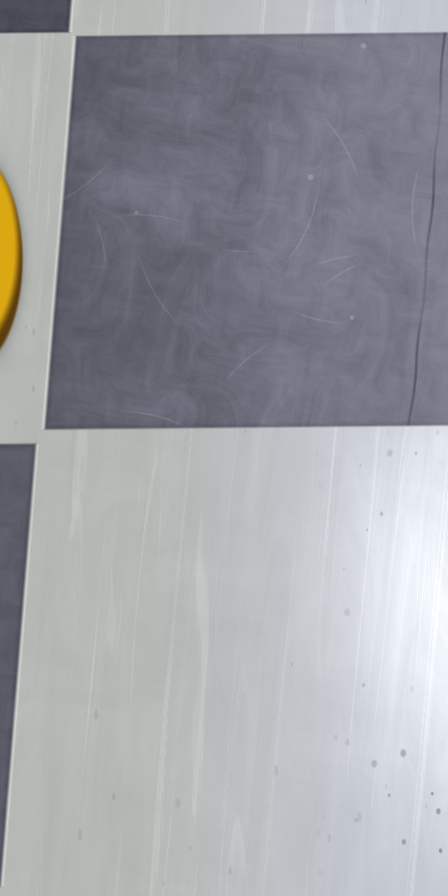
A Shadertoy shader for this texture:

```glsl
float hash(vec2 p) {
    return fract(sin(dot(p, vec2(41.3, 289.1))) * 4375.85);
}

// Layered sines, turned and warped at each octave; about -1 to 1
float mottle(vec2 p) {
    float sum = 0.0, amp = 0.5;
    for (int i = 0; i < 6; i++) {
        p = mat2(0.8, 0.6, -0.6, 0.8) * p * 1.6 + 1.7;
        p += 0.8 * sin(p.yx * 1.3 + float(i));
        sum += amp * sin(p.x) * sin(p.y);
        amp *= 0.75;
    }
    return sum;
}

// Sparse dots of random size, scattered one per cell
float specks(vec2 p, float density) {
    vec2 cell = floor(p);
    float dots = 0.0;
    for (int j = -1; j <= 1; j++)
    for (int i = -1; i <= 1; i++) {
        vec2 c = cell + vec2(i, j);
        vec2 center = c + vec2(hash(c), hash(c + 7.3));
        float radius = 0.08 + 0.17 * hash(c + 3.1);
        float dotMask = 1.0 - smoothstep(radius * 0.4, radius, length(p - center));
        dots = max(dots, dotMask * step(hash(c + 11.9), density));
    }
    return dots;
}

// Faint hairlines at random places and angles
float scratches(vec2 p) {
    float lines = 0.0;
    for (int i = 0; i < 14; i++) {
        vec2 seed = vec2(i, 5.0);
        vec2 d = p - vec2(hash(seed), 0.1 + 0.85 * hash(seed + 2.0));
        float angle = 6.28 * hash(seed + 4.0);
        d = mat2(cos(angle), sin(angle), -sin(angle), cos(angle)) * d;
        float reach = 0.04 + 0.1 * hash(seed + 6.0);
        d.y += d.x * d.x * 1.5;
        lines += (1.0 - smoothstep(0.0, 0.004, abs(d.y))) * (1.0 - smoothstep(0.3, 1.0, abs(d.x) / reach));
    }
    return lines;
}

void mainImage(out vec4 fragColor, in vec2 fragCoord) {
    vec2 uv = fragCoord / iResolution.xy;
    float down = 1.0 - uv.y;
    vec2 q = vec2(uv.x, 2.0 * down);
    float soft = 0.002 + 1.0 / iResolution.x;

    // Checker grid in mild perspective
    float tilted = down + 0.005 * uv.x;
    vec2 grid = vec2((uv.x - 0.168 + 0.16 * down) / 1.1,
                     2.403 * (tilted - 0.039) / (1.0 + 0.16 * tilted));
    vec2 tile = floor(grid);
    float isDark = 1.0 - mod(tile.x + tile.y, 2.0);

    // Dark tiles sit slightly inside their cells
    vec2 inset = vec2(0.009, 0.004 + 0.024 * down);
    vec2 side = (abs(fract(grid) - 0.5) - 0.5) * vec2(1.1, 0.95) + inset;
    float edge = max(side.x, side.y);
    float darkMask = isDark * (1.0 - smoothstep(-soft, soft, edge));

    // Pale tiles: cool sheen on the right, with fine lengthwise streaks
    float cloud = mottle(q * 7.0);
    float streak = mottle(vec2(q.x * 24.0 + q.y * 2.0, q.y * 2.5));
    vec3 pale = mix(vec3(0.71, 0.72, 0.705), vec3(0.76, 0.775, 0.81), smoothstep(0.2, 0.95, uv.x));
    vec2 glare = (q - vec2(1.03, 1.33)) / vec2(0.25, 0.44);
    float sheen = exp(-dot(glare, glare)) * step(0.5, grid.y);
    pale += vec3(0.21, 0.21, 0.2) * sheen;
    pale += 0.012 * cloud + streak * (0.012 + 0.03 * sheen);

    // Scuffs gather where the floor shines
    float wear = smoothstep(0.65, 1.0, uv.x) * smoothstep(0.9, 1.1, q.y);
    pale -= 0.22 * specks(q * vec2(26.0, 20.0), 0.13) * wear;
    pale -= 0.05 * specks(q * vec2(32.0, 14.0) + 9.0, 0.06);
    pale += 0.04 * smoothstep(0.35, 0.9, mottle(vec2(q.x * 34.0 + q.y * 3.0, q.y * 1.3) + 4.0));

    // Dark tiles: mottled slate, lighter towards the middle and right
    float grain = mottle(q * 30.0);
    float lift = smoothstep(0.05, 0.95, uv.x * 0.8 + 0.14 + 0.2 * cloud - 0.25 * abs(q.y - 0.45));
    vec3 slate = mix(vec3(0.36, 0.36, 0.41), vec3(0.5, 0.5, 0.56), lift);
    slate += 0.022 * grain + 0.05 * scratches(q);
    slate += 0.1 * specks(q * 18.0, 0.03);
    slate -= 0.06 * step(tile.x, -0.5) * step(tile.y, -0.5);

    // Long broken crack down the right of the dark tile
    float fall = (q.y - 0.1) / 0.75;
    float crack = abs(uv.x - 0.99 + 0.045 * fall + 0.02 * fall * fall - 0.002 * sin(q.y * 31.0));
    slate -= 0.13 * (1.0 - smoothstep(0.001, 0.005, crack)) * (0.65 + 0.35 * sin(q.y * 17.0));

    // Grime just inside each seam, bright rim just outside the upright ones
    slate -= 0.05 * smoothstep(-0.014, 0.0, edge);
    pale += 0.1 * isDark * step(side.y, 0.0) * exp(-abs(side.x - 0.005) * 400.0);
    vec3 color = mix(pale, slate, darkMask);

    // Round yellow object with a shaded underside at the left border
    vec2 r = (q - vec2(-0.07, 0.58)) / vec2(0.12, 0.245);
    float rim = length(r);
    vec3 yellow = mix(vec3(0.86, 0.66, 0.08), vec3(0.36, 0.24, 0.05), smoothstep(0.82, 1.0, rim + 0.12 * r.y));
    color *= 1.0 - 0.2 * exp(-max(rim - 1.0, 0.0) * 14.0);
    color = mix(color, yellow, 1.0 - smoothstep(0.97, 1.03, rim));

    fragColor = vec4(clamp(color, 0.0, 1.0), 1.0);
}
```
